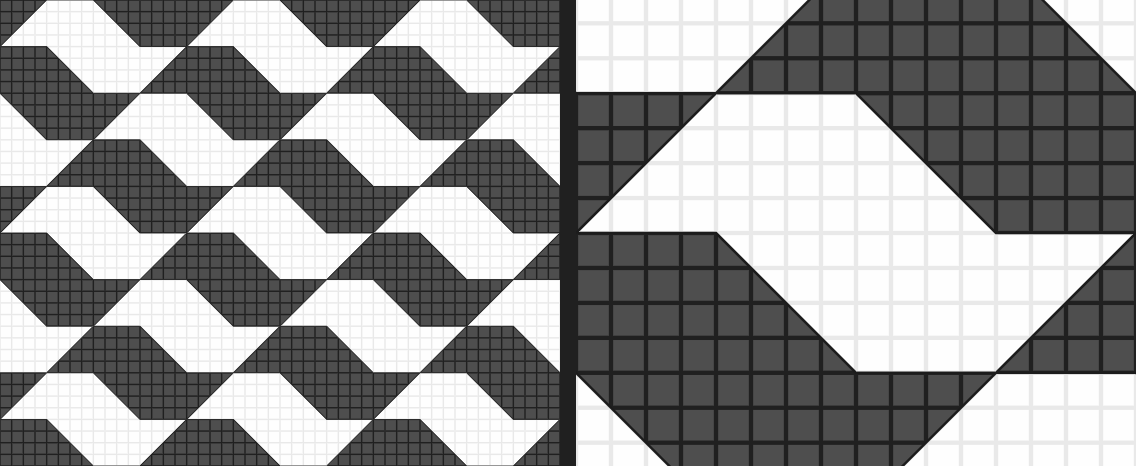
Left: the whole. Right: its middle third, enlarged.
Give the GLSL for this pattern, as a Shadertoy shader.

```glsl
// Interlocking dark and white eight-sided tiles, each ruled with a fine square grid.

const vec2 CELLS = vec2(12.0, 10.0);   // canvas size in cells; a tile is 4 x 2 cells
const vec2 DARK_CENTRE = vec2(5.0, 2.0);
const vec2 WHITE_CENTRE = vec2(4.0, 3.0);
const float RULES_PER_CELL = 4.0;
const float RULE_HALF_WIDTH = 0.0155;
const float OUTLINE_HALF_WIDTH = 0.009;

const vec3 DARK_FILL = vec3(0.305);
const vec3 DARK_RULE = vec3(0.125);
const vec3 WHITE_FILL = vec3(0.996);
const vec3 WHITE_RULE = vec3(0.915);
const vec3 OUTLINE = vec3(0.11);

// Antialiased coverage of a line, from the distance to its centre
float lineMask(float dist, float halfWidth, float px) {
    return clamp((halfWidth - dist) / px + 0.5, 0.0, 1.0);
}

float segmentDistance(vec2 p, vec2 a, vec2 b) {
    vec2 ab = b - a;
    float t = clamp(dot(p - a, ab) / dot(ab, ab), 0.0, 1.0);
    return length(p - a - ab * t);
}

// Position relative to the nearest tile centre; each row of tiles slides by half a repeat
vec2 tileSpace(vec2 p, vec2 centre) {
    vec2 d = p - centre;
    float row = round(d.y / 2.0);
    d += vec2(2.0, -2.0) * row;
    d.x = mod(d.x + 2.0, 4.0) - 2.0;
    return d;
}

// The tile has point symmetry, so only its upper half is tested
bool insideTile(vec2 q) {
    q = q.y > 0.0 ? -q : q;
    return q.x > -2.0 - q.y && q.x < 1.0 + q.y;
}

// Distance to the outline: half of the edges, and the same edges turned by 180 degrees
float outlineDistance(vec2 q) {
    vec2 corner[5] = vec2[5](vec2(-1.0, -1.0), vec2(0.0, -1.0), vec2(1.0, 0.0),
                             vec2(2.0, 0.0), vec2(1.0, 1.0));
    float dist = 10.0;
    for (int i = 0; i < 4; i++) {
        dist = min(dist, segmentDistance(q, corner[i], corner[i + 1]));
        dist = min(dist, segmentDistance(-q, corner[i], corner[i + 1]));
    }
    return dist;
}

// Distance to the nearest rule of the square grid
float gridDistance(vec2 p, float rulesPerCell) {
    vec2 d = abs(fract(p * rulesPerCell + 0.5) - 0.5) / rulesPerCell;
    return min(d.x, d.y);
}

void mainImage(out vec4 fragColor, in vec2 fragCoord) {
    vec2 uv = fragCoord / iResolution.xy;
    vec2 p = vec2(uv.x, 1.0 - uv.y) * CELLS;
    float px = CELLS.x / iResolution.x;

    // White tiles are the dark shape moved by one cell
    vec2 q = tileSpace(p, DARK_CENTRE);
    bool isDark = insideTile(q);
    if (!isDark) q = tileSpace(p, WHITE_CENTRE);
    float edge = outlineDistance(q);
    float whiteness = clamp((isDark ? -edge : edge) / px + 0.5, 0.0, 1.0);

    // Ruled fills
    float rule = lineMask(gridDistance(p, RULES_PER_CELL), RULE_HALF_WIDTH, px);
    vec3 dark = mix(DARK_FILL, DARK_RULE, rule);
    vec3 white = mix(WHITE_FILL, WHITE_RULE, rule);
    vec3 color = mix(dark, white, whiteness);

    // Thin outline between tiles
    color = mix(color, OUTLINE, lineMask(edge, OUTLINE_HALF_WIDTH, px));
    fragColor = vec4(color, 1.0);
}
```
